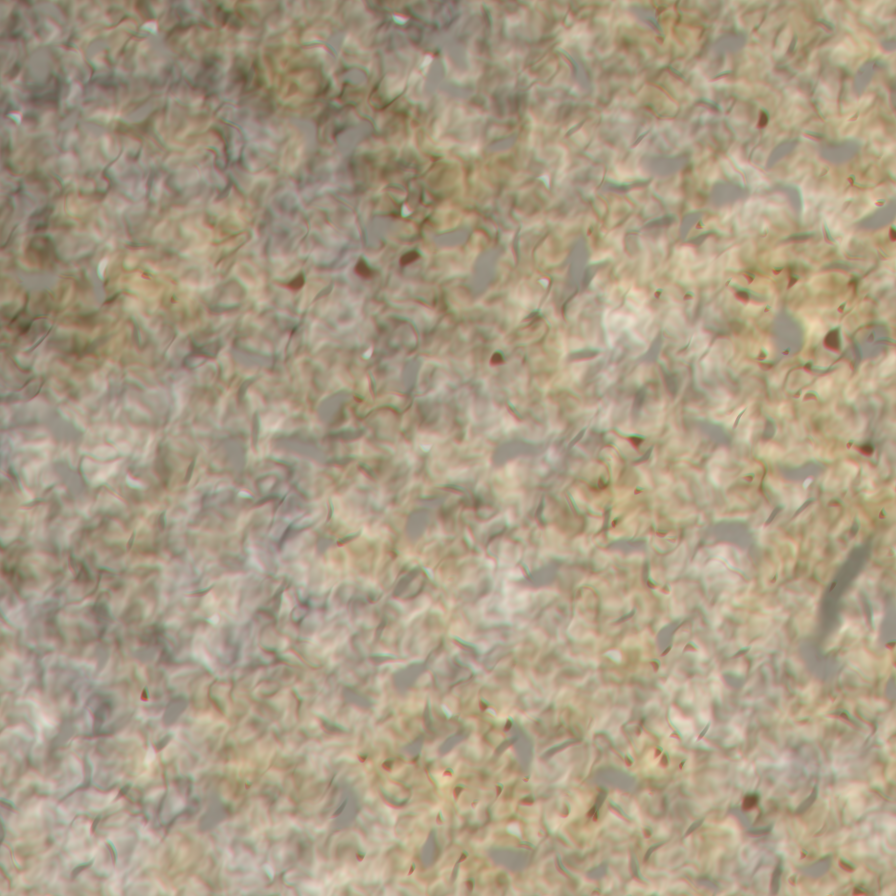
Give the GLSL for this texture, as a Shadertoy shader.

```glsl
// Weathered sandy stone: mottled grains, grey flakes, rusty pits and colour-fringed edges.

float hash(vec2 p) {
    return fract(sin(dot(p, vec2(127.1, 311.7))) * 43758.5453);
}

vec2 turn(vec2 p, float angle) {
    float c = cos(angle), s = sin(angle);
    return vec2(c * p.x + s * p.y, c * p.y - s * p.x);
}

float slope(vec2 cell, vec2 offset) {
    float angle = 6.2832 * hash(cell);
    return dot(vec2(cos(angle), sin(angle)), offset);
}

// Gradient noise, centred on zero
float noise(vec2 p) {
    vec2 i = floor(p), f = fract(p), e = vec2(1, 0);
    vec2 u = f * f * f * (f * (f * 6.0 - 15.0) + 10.0);
    return mix(mix(slope(i, f), slope(i + e, f - e), u.x),
               mix(slope(i + e.yx, f - e.yx), slope(i + 1.0, f - 1.0), u.x), u.y);
}

// Soft, slightly bent ellipse
float chip(vec2 p, vec2 size) {
    p /= size;
    p.y += 0.7 * p.x * p.x - 0.3;
    return 1.0 - smoothstep(0.5, 1.35, length(p));
}

// Randomly placed and turned chips, sized relative to their cell
float scatter(vec2 p, float scale, float density, vec2 size, float seed) {
    p *= scale;
    vec2 home = floor(p);
    float cover = 0.0;
    for (int y = -1; y <= 1; y++)
    for (int x = -1; x <= 1; x++) {
        vec2 cell = home + vec2(x, y);
        vec2 key = cell + seed;
        if (hash(key) > density) continue;
        vec2 centre = cell + vec2(hash(key + 3.7), hash(key + 8.3));
        vec2 q = turn(p - centre, 6.2832 * hash(key + 5.1));
        cover = max(cover, chip(q, size * mix(0.6, 1.3, hash(key + 6.9))));
    }
    return cover;
}

// Grain brightness with dark curved creases
float relief(vec2 p) {
    float grain = 0.35 * noise(p * 15.0 + 25.0) + 0.45 * noise(p * 29.0)
                + 0.5 * noise(p * 58.0 + 9.0) + 0.36 * noise(p * 112.0 + 5.0);
    float crease = 1.0 - smoothstep(0.0, 0.15, abs(noise(p * 33.0 + 70.0)));
    crease *= smoothstep(-0.05, 0.35, noise(p * 14.0 + 31.0));
    return grain - 0.32 * crease + 0.04;
}

vec3 stone(vec2 p) {
    vec2 w = p + 0.010 * vec2(noise(p * 24.0), noise(p * 24.0 + 40.0))
               + 0.003 * vec2(noise(p * 70.0 + 15.0), noise(p * 70.0 + 60.0));

    // Dim brown upper left, warm lower right, pale and ochre patches
    float light = smoothstep(-0.95, 0.25, p.x - p.y + 0.6 * noise(p * 3.5 + 2.0));
    vec3 color = mix(vec3(0.535, 0.48, 0.385), vec3(0.71, 0.65, 0.55), light);
    float warmth = 0.7 * (p.x - 0.5) + 0.9 * noise(p * 5.0 + 20.0) + 1.1 * noise(w * 17.0 + 50.0);
    color += vec3(0.028, 0.003, -0.07) * warmth;
    color = mix(color, vec3(0.76, 0.72, 0.66), 0.5 * smoothstep(0.1, 0.5, noise(w * 7.0 + 11.0)));

    color += 0.29 * relief(w);

    // Grey flakes with shadowed rims, and thin dark slivers
    vec2 flake = vec2(0.34, 0.15);
    color = mix(color, vec3(0.40, 0.38, 0.32), 0.4 * scatter(w - vec2(0.001, 0.003), 14.0, 0.35, flake, 17.0));
    color = mix(color, vec3(0.60, 0.58, 0.54), 0.75 * scatter(w, 14.0, 0.35, flake, 17.0));
    color = mix(color, vec3(0.40, 0.38, 0.33), 0.45 * scatter(w, 18.0, 0.4, vec2(0.34, 0.08), 43.0));
    vec2 shard = turn(w - vec2(0.941, 0.342), 1.1);
    color = mix(color, vec3(0.45, 0.44, 0.38), 0.8 * chip(shard, vec2(0.075, 0.015)));

    // Rusty pits, denser in warm areas, and bright specks
    float rust = scatter(w, 11.0, 0.07, vec2(0.11, 0.08), 71.0);
    rust = max(rust, 0.7 * scatter(w, 38.0, 0.35, vec2(0.24, 0.15), 97.0)
                     * smoothstep(0.3, 0.8, warmth + 0.3 - 0.4 * p.y));
    color = mix(color, vec3(0.38, 0.24, 0.15), 0.75 * rust);
    float speck = scatter(w, 13.0, 0.16, vec2(0.12, 0.07), 113.0);
    return mix(color, vec3(0.86, 0.86, 0.82), 0.65 * speck);
}

void mainImage(out vec4 fragColor, in vec2 fragCoord) {
    vec2 p = fragCoord / iResolution.y;

    // Lens fringing: red shifts up and right, green the other way
    vec2 fringe = vec2(0.0011, 0.0017);
    vec3 color = vec3(stone(p - fringe).r, stone(p + fringe).g, stone(p + 0.3 * fringe).b);
    fragColor = vec4(clamp(color, 0.0, 1.0), 1.0);
}
```
